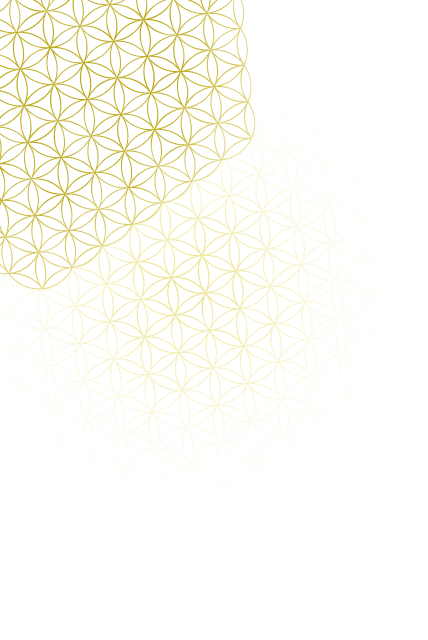
This pattern is drawn by a Shadertoy shader. Its source:

```glsl
const vec3 PAPER = vec3(1.0);
const vec3 GOLD = vec3(0.74, 0.67, 0.11);
const vec3 STRAW = vec3(0.87, 0.81, 0.30);
const vec3 CREAM = vec3(0.93, 0.89, 0.46);
const float TILT = 0.624;              // angle of one lattice axis
const float HALF_STROKE = 0.00082;     // lengths are in canvas heights
const vec2 GOLD_CENTER = vec2(0.0260, 0.9492);
const float GOLD_CELL = 0.0575;
const float GOLD_RINGS = 6.0;
const vec2 PALE_CENTER = vec2(0.2734, 0.5078);
const float PALE_CELL = 0.0589;
const vec2 GLOW_CENTER = vec2(0.290, 0.550);
const float GLOW_SPREAD = 0.137;
const float PALE_STRENGTH = 0.68;
const float ROW = 0.8660254;

float hash(vec2 p) {
    p = fract(p * vec2(0.1031, 0.1137));
    p += dot(p, p.yx + 33.33);
    return fract((p.x + p.y) * p.x * 57.0);
}

float noise(vec2 p) {
    vec2 i = floor(p), f = fract(p);
    f = f * f * (3.0 - 2.0 * f);
    return mix(mix(hash(i), hash(i + vec2(1, 0)), f.x),
               mix(hash(i + vec2(0, 1)), hash(i + vec2(1, 1)), f.x), f.y);
}

// Overlapping circles on a triangular lattice.
// x: distance to the nearest circle, y: depth inside the discs of the inner rings
vec2 flowerLattice(vec2 p, vec2 center, float cell, float rings) {
    float c = cos(TILT), s = sin(TILT);
    p = mat2(c, -s, s, c) * (p - center) / cell;
    float row = -p.y / ROW;
    vec2 home = floor(vec2(row, p.x + 0.5 * row) + 0.5);
    vec2 result = vec2(1e3, -1e3);
    for (int a = -2; a <= 2; a++) {
        for (int b = -2; b <= 2; b++) {
            vec2 id = home + vec2(a, b);
            vec2 node = vec2(id.y - 0.5 * id.x, -ROW * id.x);
            float edge = 1.0 - length(p - node);
            result.x = min(result.x, abs(edge));
            float ring = max(max(abs(id.x), abs(id.y)), abs(id.x - id.y));
            if (ring <= rings) result.y = max(result.y, edge);
        }
    }
    return result * cell;
}

float stroke(float d, float halfWidth, float px) {
    float w = max(halfWidth, 0.5 * px);
    return clamp((w - d) / px + 0.5, 0.0, 1.0) * min(1.0, 2.0 * halfWidth / px);
}

void mainImage(out vec4 fragColor, in vec2 fragCoord) {
    float px = 1.0 / iResolution.y;
    vec2 p = fragCoord * px;
    float grain = noise(p * 38.0);
    float halfWidth = HALF_STROKE * mix(0.85, 1.15, grain);

    vec2 gold = flowerLattice(p, GOLD_CENTER, GOLD_CELL, GOLD_RINGS);
    vec2 pale = flowerLattice(p, PALE_CENTER, PALE_CELL, 99.0);
    float inside = clamp((gold.y + HALF_STROKE) / px + 0.5, 0.0, 1.0);

    // Soft cream field fading away from its core
    vec2 away = (p - GLOW_CENTER) / GLOW_SPREAD;
    float glow = exp(-0.5 * dot(away, away));
    float paleInk = stroke(pale.x, halfWidth, px) * glow * PALE_STRENGTH;
    paleInk *= (1.0 - inside) * mix(0.8, 1.15, grain);
    vec3 color = mix(PAPER, CREAM, 0.008 * glow);
    color = mix(color, mix(CREAM, STRAW, 0.6 * glow), paleInk);

    // Gold hexagon, lighter toward its rim
    float reach = length(p - GOLD_CENTER) / GOLD_CELL;
    float rim = smoothstep(4.0, 7.4, reach);
    float goldInk = stroke(gold.x, halfWidth, px) * inside;
    goldInk *= mix(1.0, 0.62, rim) * mix(0.85, 1.1, grain);
    color = mix(color, mix(GOLD, STRAW, 0.7 * rim), clamp(goldInk, 0.0, 1.0));

    fragColor = vec4(color, 1.0);
}
```
